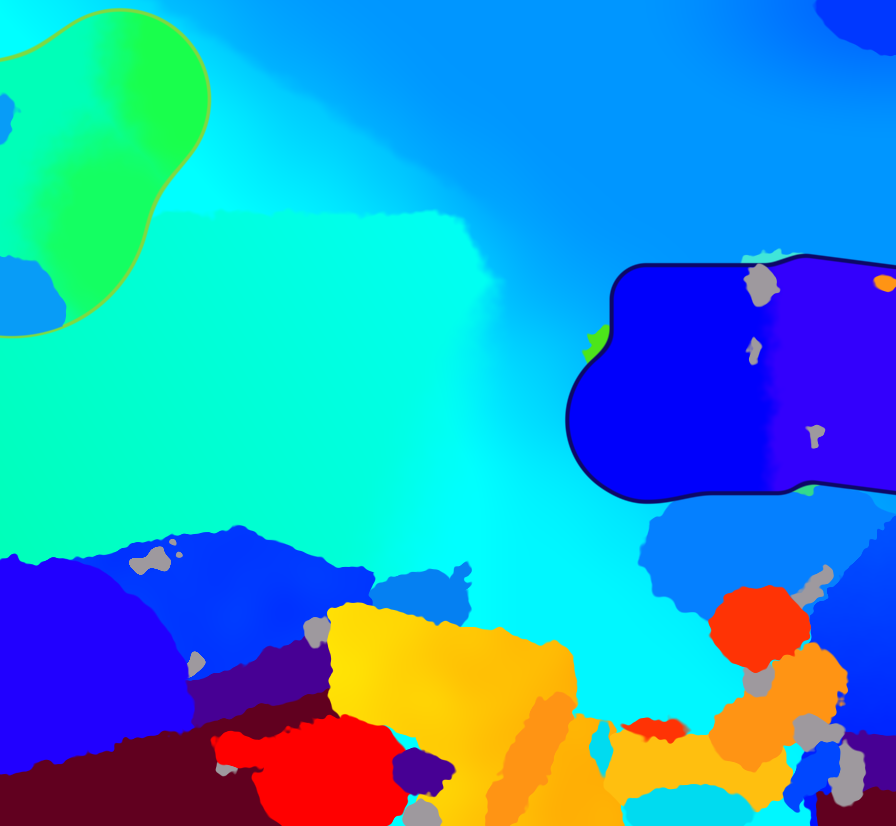
This texture map is drawn by a Shadertoy shader. Its source:

```glsl
// A false-colour depth map: cyan gradients, smooth green and blue lobes, ragged warm patches.

const vec3 GRAY = vec3(.62, .6, .62), MAROON = vec3(.38, 0, .12);
const vec3 PURPLE = vec3(.28, 0, .58), ORANGE = vec3(1, .58, .08);

vec2 p, q; // smooth and ragged coordinates, y pointing down
vec3 col;

vec2 gradientAt(vec2 c) {
  vec2 h = vec2(dot(c, vec2(127.1, 311.7)), dot(c, vec2(269.5, 183.3)));
  return fract(sin(h) * 43758.5) * 2. - 1.;
}

float noise(vec2 x) {
  vec2 i = floor(x), f = x - i, u = f * f * (3. - 2. * f), o = vec2(1, 0);
  float a = dot(gradientAt(i), f), b = dot(gradientAt(i + o), f - o);
  float c = dot(gradientAt(i + o.yx), f - o.yx), d = dot(gradientAt(i + 1.), f - 1.);
  return mix(mix(a, b, u.x), mix(c, d, u.x), u.y);
}

float ellipse(float x, float y, float rx, float ry) {
  return (length((q - vec2(x, y)) / vec2(rx, ry)) - 1.) * min(rx, ry);
}

float capsule(float ax, float ay, float bx, float by, float r) {
  vec2 a = vec2(ax, ay), d = vec2(bx, by) - a;
  return length(q - a - d * clamp(dot(q - a, d) / dot(d, d), 0., 1.)) - r;
}

float roundBox(vec2 x, vec2 halfSize, float r) {
  vec2 d = abs(x) - halfSize + r;
  return length(max(d, 0.)) + min(max(d.x, d.y), 0.) - r;
}

float smoothMin(float a, float b, float k) {
  float h = max(k - abs(a - b), 0.);
  return min(a, b) - h * h / k * .25;
}

void paint(float d, vec3 ink) {
  float e = 7.08 / iResolution.y;
  col = mix(col, ink, smoothstep(e, -e, d));
}

// Soft blue-to-cyan field with the turquoise plateau
void background() {
  float s = .65 * p.y - .55 * (p.x - 4.) + .15 * noise(p * 1.5);
  float g = .59 + .38 * smoothstep(.4, 2.8, s);
  g += .08 * smoothstep(-.1, .1, q.y - .25 - .62 * (q.x - 1.7)) * smoothstep(4.6, 3.4, p.x);
  g -= .2 * smoothstep(1.8, 0., length((p - vec2(7.6, 0)) * vec2(.8, 1.4)));
  col = vec3(0, min(g, 1.), 1);
  paint(ellipse(7.75, 0., .75, .48), vec3(0, .22, 1));
  float right = 4.25 - .36 * max(p.y - 2.4, 0.) - .6 * max(2.4 - p.y, 0.);
  float soft = mix(.05, .55, smoothstep(2.1, 3.6, p.y));
  float plateau = smoothstep(soft, -soft, q.x - right) * smoothstep(1.8, 1.86, q.y);
  col = mix(col, vec3(0, 1, .85 + .04 * (p.x - 2.) - .025 * (p.y - 3.)), plateau);
}

void greenLobe() {
  float d = smoothMin(length(p - vec2(1.03, .85)) - .78, length(p - vec2(.1, 1.7)) - 1.2, .4);
  float green = smoothstep(.7, .1, ellipse(1.65, .55, .3, .5));
  green = max(green, .8 * smoothstep(.6, 0., ellipse(1., 2., .4, .5)));
  paint(d, vec3(.5, .85, .25));
  paint(d + .03, mix(vec3(0, 1, .72), vec3(.1, 1, .3), green));
  paint(max(d + .02, min(ellipse(0., 1.02, .15, .22), ellipse(-.05, 2.62, .58, .44))), vec3(.03, .61, .97));
}

void blueLobe() {
  float d = smoothMin(length(p - vec2(5.55, 3.6)) - .69, roundBox(p - vec2(6.1, 3.25), vec2(.86, .98), .3), .15);
  vec2 sheared = p - vec2(7.8, 3.17 + .13 * (p.x - 7.));
  d = smoothMin(d, roundBox(sheared, vec2(1.2, .97), .35), .1);
  paint(ellipse(5.16, 2.98, .16, .2), vec3(.3, .9, .1));
  paint(ellipse(6.65, 2.27, .3, .13), vec3(.25, .9, .85));
  paint(ellipse(6.85, 4.12, .22, .1), vec3(.2, .85, .55));
  paint(d - .015, vec3(.05, .03, .4));
  paint(d + .02, vec3(.2 * smoothstep(6.5, 6.7, q.x), 0, .99));
  paint(ellipse(7.62, 2.44, .12, .08), ORANGE);
  paint(min(ellipse(6.53, 2.42, .13, .16), ellipse(6.98, 3.73, .09, .08)), GRAY);
  paint(ellipse(6.47, 3.02, .05, .09), GRAY);
}

void leftGround() {
  paint(min(ellipse(3.6, 5.17, .44, .27), capsule(3.85, 5.2, 4., 4.87, .06)), vec3(.02, .5, .95));
  float top = 4.8 - .26 * exp(-pow(abs(q.x - 1.9) / .8, 2.)) + .13 * smoothstep(2.3, 3.2, q.x);
  float land = max(top - q.y, q.x - 3.2);
  paint(land, vec3(0, .22 + .06 * noise(p * 2.), 1));
  float specks = min(length(p - vec2(1.35, 4.8)), length(p - vec2(1.65, 5.7)));
  paint(max(land, 2. * specks - .15 - noise(p * 5.5)), GRAY);
  paint(max(land, max(6.51 - .4 * q.x - q.y, q.x - 2.9)), PURPLE);
  paint(max(land, ellipse(0., 6.1, 1.65, 1.4)), vec3(.13, 0, 1));
  paint(max(6.65 - .26 * q.x - q.y, q.x - 2.9), MAROON);
}

void rightGround() {
  paint(ellipse(6.65, 4.75, 1.15, .68), vec3(.02, .5, 1));
  paint(max(13.23 - q.y - 1.15 * q.x, 6.92 - q.x), vec3(0, .77 - .1 * q.y, 1));
  paint(max(6.28 - q.y, 7.2 - q.x), PURPLE);
  paint(max(6.78 - q.y, 7. - q.x), MAROON);
  paint(capsule(6.88, 5.15, 7.08, 4.9, .06), GRAY);
}

void warmPatches() {
  paint(ellipse(2.76, 5.42, .15, .12), GRAY);
  vec3 yellow = vec3(1, 1.14 - .09 * p.x + .06 * noise(p * 2.), .02);
  vec2 tilted = q - vec2(3.88, 5.85 + .2 * (q.x - 3.85));
  paint(min(roundBox(tilted, vec2(1.05, .52), .15), roundBox(q - vec2(4.45, 6.75), vec2(.86, .6), .2)), yellow);
  paint(capsule(4.75, 6.1, 4.3, 6.95, .18), ORANGE);
  // Curved arm
  paint(capsule(5.5, 6.62, 6.45, 6.62, .33), vec3(1, .75, .06));
  paint(capsule(6.4, 6.3, 6.95, 5.85, .3), ORANGE);
  paint(min(ellipse(5.9, 6.98, .56, .25), ellipse(5.16, 6.4, .09, .24)), vec3(0, .86, .94));
  paint(min(ellipse(6.5, 5.8, .13, .16), ellipse(7., 6.27, .22, .13)), GRAY);
  paint(ellipse(7.26, 6.62, .17, .27), GRAY);
  paint(capsule(6.82, 6.8, 7.1, 6.5, .13), vec3(0, .28, 1));
  paint(min(ellipse(6.5, 5.37, .42, .34), ellipse(5.62, 6.25, .26, .1)), vec3(1, .2, .02));
  // Red patch and its neighbours
  paint(min(ellipse(1.95, 6.57, .08, .1), ellipse(3.62, 7., .15, .15)), GRAY);
  paint(min(ellipse(2.87, 6.7, .67, .55), capsule(1.95, 6.41, 2.5, 6.5, .13)), vec3(1, 0, 0));
  paint(ellipse(3.64, 6.61, .28, .19), PURPLE);
}

void mainImage(out vec4 fragColor, in vec2 fragCoord) {
  p = fragCoord / iResolution.xy * vec2(7.68, 7.08);
  p.y = 7.08 - p.y;
  q = p + .11 * vec2(noise(p * 5.), noise(p * 5. + 40.)) + .05 * noise(p * 14.);
  background();
  greenLobe();
  rightGround();
  blueLobe();
  leftGround();
  warmPatches();
  fragColor = vec4(col, 1);
}
```
